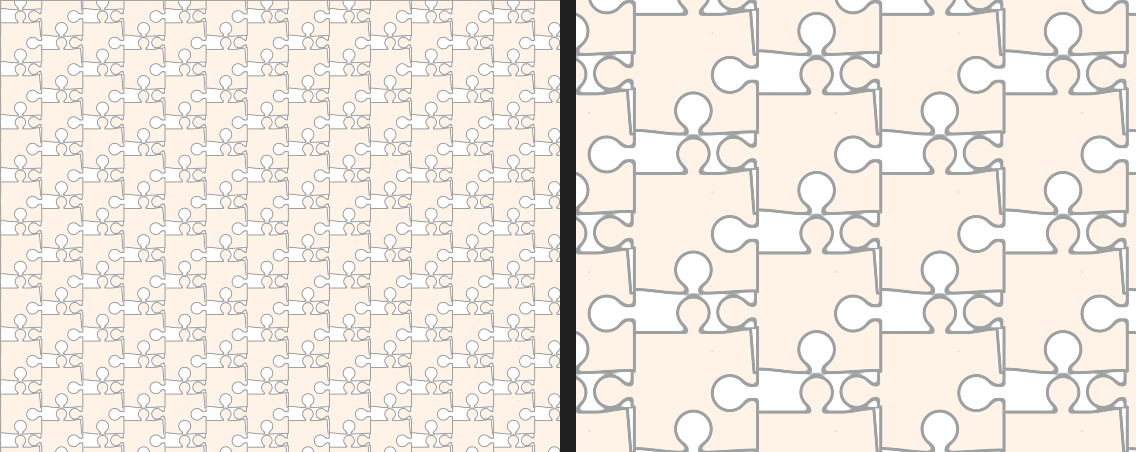
Left, the full canvas; right, a detail of the centre.
This pattern is drawn by a WebGL 2 fragment shader. Its source:

```glsl
#version 300 es
precision highp float;

uniform vec2 u_resolution;
out vec4 fragColor;

float smoothUnion(float a, float b, float k) {
    float h = max(k - abs(a - b), 0.0) / k;
    return min(a, b) - h * h * k * 0.25;
}

float box(vec2 p, vec2 halfSize) {
    vec2 d = abs(p) - halfSize;
    return length(max(d, 0.0)) + min(max(d.x, d.y), 0.0);
}

float disc(vec2 p, vec2 center, float radius) {
    return length(p - center) - radius;
}

// Signed distance to one white piece; y points down
float whitePiece(vec2 p) {
    // Body with slightly bent long edges
    float top = -15.5 + 2.5 * smoothstep(0.0, 32.0, p.x) - 1.5 * smoothstep(48.0, 82.0, p.x);
    float bottom = 14.0 - 2.5 * smoothstep(58.0, 80.0, p.x);
    float body = box(p - vec2(41.5, 0.5 * (top + bottom)), vec2(41.5, 0.5 * (bottom - top)));

    // Knobs pointing up and left
    float upKnob = smoothUnion(disc(p, vec2(40.5, -29.0), 12.2), box(p - vec2(40.5, -16.0), vec2(4.2, 4.0)), 4.0);
    float leftKnob = smoothUnion(disc(p, vec2(-19.0, 1.0), 12.0), box(p - vec2(-3.0, 0.5), vec2(6.0, 4.8)), 4.0);
    float piece = smoothUnion(body, min(upKnob, leftKnob), 3.0);

    // Sockets entered from below and from the right
    float lowSocket = smoothUnion(disc(p, vec2(40.5, 0.5), 10.8), box(p - vec2(40.5, 14.0), vec2(4.5, 5.0)), 4.0);
    float rightSocket = smoothUnion(disc(p, vec2(68.0, 0.0), 10.8), box(p - vec2(82.0, 0.0), vec2(6.0, 4.6)), 4.0);
    piece = -smoothUnion(-piece, min(lowSocket, rightSocket), 3.0);

    // Tapered gap along the column seam
    float gapWidth = 2.3 - 0.04 * (p.y - 14.0);
    float gap = box(p - vec2(84.5 - gapWidth, 26.0), vec2(gapWidth, 15.5));
    return min(piece, gap);
}

void main() {
    // 1152 units across the canvas, measured from the top left
    float pixel = 1152.0 / u_resolution.x;
    vec2 p = vec2(gl_FragCoord.x, u_resolution.y - gl_FragCoord.y) * pixel;

    float white = 1e3;
    float line = min(abs(p.x - 0.7), abs(p.y - 0.7));
    float speck = 1e3;

    // Columns are staggered by half a row; knobs reach into neighbours
    float column = floor((p.x - 1.5) / 84.5);
    for (float i = -1.0; i <= 1.0; i++) {
        float c = column + i;
        float y = p.y - 33.0 - 54.55 * mod(c, 2.0);
        vec2 q = vec2(p.x - 1.5 - 84.5 * c, y - 109.1 * round(y / 109.1));

        float piece = whitePiece(q);
        float seam = box(q - vec2(84.5, -27.5), vec2(0.0, 13.5));
        white = min(white, piece);
        line = min(line, min(abs(piece), seam));
        speck = min(speck, disc(q, vec2(53.5, 27.0), 0.6));
    }

    vec3 cream = vec3(1.0, 0.95, 0.90);
    vec3 gray = vec3(0.62, 0.63, 0.635);
    float soft = 0.5 * pixel;

    vec3 color = mix(cream, vec3(1.0), 1.0 - smoothstep(-soft, soft, white));
    color = mix(color, gray, 0.35 * (1.0 - smoothstep(-soft, soft, speck)));
    color = mix(color, gray, 1.0 - smoothstep(1.05 - soft, 1.05 + soft, line));
    fragColor = vec4(color, 1.0);
}
```
